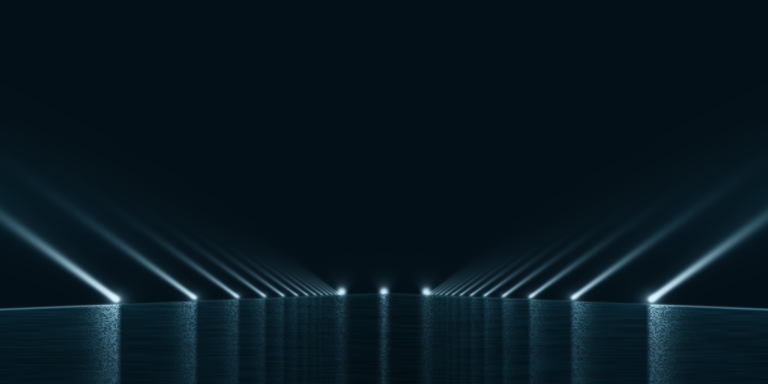
Reproduce this background procedurally as a Shadertoy shader.

```glsl
// Dark hall with two receding rows of slanted light beams over a glossy floor.

const int   BEAMS        = 13;
const float FIRST_FOOT   = 0.695;   // distance of the nearest foot from the axis
const float DEPTH_STEP   = 0.41;    // perspective spacing of the beams
const float HORIZON      = 0.238;
const float FOOT_SLOPE   = 0.027;
const float FLOOR_SLOPE  = 0.042;
const float FLARE_OFFSET = 0.110;   // far side lamps
const vec2  BEAM_DIR     = vec2(0.812, 0.584);

const vec3 NIGHT      = vec3(0.017, 0.062, 0.090);
const vec3 HAZE       = vec3(0.008, 0.036, 0.046);
const vec3 FLOOR_FAR  = vec3(0.030, 0.125, 0.165);
const vec3 FLOOR_NEAR = vec3(0.017, 0.078, 0.110);
const vec3 GLOW_DIM   = vec3(0.30, 0.60, 0.70);
const vec3 GLOW_HOT   = vec3(0.86, 0.90, 0.92);

float hash(vec2 p) {
    p = fract(p * vec2(0.1731, 0.2397));
    p += dot(p, p.yx + 31.7);
    return fract(p.x * p.y * 17.31);
}

float noise(vec2 p) {
    vec2 cell = floor(p), f = fract(p);
    f = f * f * (3.0 - 2.0 * f);
    float low  = mix(hash(cell), hash(cell + vec2(1, 0)), f.x);
    float high = mix(hash(cell + vec2(0, 1)), hash(cell + vec2(1, 1)), f.x);
    return mix(low, high, f.y);
}

float gauss(float d, float width) {
    d /= width;
    return exp(-d * d);
}

// A beam that widens and fades away from its foot, with a soft outer fan
float beam(vec2 p, float foot) {
    vec2 d = p - vec2(foot, HORIZON - FOOT_SLOPE * foot);
    float along = dot(d, BEAM_DIR);
    float across = dot(d, vec2(-BEAM_DIR.y, BEAM_DIR.x));
    float reach = max(along, 0.0);
    float width = 0.0012 + 0.0095 * foot + 0.026 * reach;
    float start = smoothstep(-0.012, 0.008, along);
    float core = gauss(across, width) * exp(-reach / (0.005 + 0.27 * foot));
    float fan = 0.06 * gauss(across - width, 2.6 * width) * exp(-reach / (0.65 * foot));
    float tip = 0.6 * exp(-length(d * vec2(0.9, 1.2)) / (0.019 * foot + 0.001));
    return (core + fan) * start + tip;
}

// A far lamp with a small fan of light above it
float flare(vec2 p, float x) {
    vec2 d = p - vec2(x, HORIZON + 0.001);
    float rise = max(d.y, 0.0);
    float fan = 0.55 * gauss(d.x, 0.010 + 0.55 * rise) * exp(-rise / 0.018);
    float lamp = 1.1 * exp(-dot(d, d) / 0.00011);
    return lamp + fan * smoothstep(-0.010, 0.002, d.y);
}

// Floor streak: crisp on the inner side, soft on the outer side
float streak(float x, float foot) {
    float u = x - foot;
    float inner = smoothstep(-0.004 - 0.016 * foot, 0.004, u);
    float outer = max(u, 0.0);
    float body = gauss(outer, 0.004 + 0.075 * foot);
    return inner * (0.8 * body + 0.2 * exp(-outer / (0.005 + 0.12 * foot)));
}

void mainImage(out vec4 fragColor, in vec2 fragCoord) {
    vec2 uv = fragCoord / iResolution.y;
    vec2 p = vec2(abs(uv.x - 0.5 * iResolution.x / iResolution.y), uv.y);
    float pixel = 1.0 / iResolution.y;
    float floorEdge = HORIZON - 0.002 - FLOOR_SLOPE * p.x;
    float depth = max(floorEdge - p.y, 0.0);
    float onFloor = smoothstep(-pixel, pixel, floorEdge - p.y);

    // Beams and their reflections
    float light = 0.0;
    float reflection = 0.0;
    for (int i = 0; i < BEAMS; i++) {
        float foot = FIRST_FOOT / (1.0 + DEPTH_STEP * float(i));
        float power = pow(foot / FIRST_FOOT, 0.75);
        light += 1.65 * power * beam(p, foot);
        reflection += 0.70 * power * power * streak(p.x, foot);
    }
    light += flare(p, 0.0) + flare(p, FLARE_OFFSET);
    reflection += 0.42 * gauss(p.x, 0.012) + 0.24 * gauss(p.x - FLARE_OFFSET, 0.015);

    // Fine floor grain and brushed horizontal streaks
    float grain = noise(uv * vec2(260.0, 300.0));
    float brushed = noise(uv * vec2(14.0, 240.0));
    reflection *= (0.28 + 0.72 * exp(-depth / 0.085)) * (0.6 + 0.8 * grain);

    // Bright rim where the floor meets the wall
    float rimPower = mix(0.09, 0.42, smoothstep(0.66, 0.74, p.x));
    float rim = rimPower * gauss(p.y - floorEdge, 0.0032);

    // Wall haze, darker under the beams and along the axis
    float hazeBand = gauss(p.y - 0.14 - 0.36 * p.x, 0.13);
    vec3 wall = NIGHT + HAZE * hazeBand * smoothstep(0.35, 1.0, p.x);
    vec3 ground = mix(FLOOR_NEAR, FLOOR_FAR, exp(-depth / 0.08));
    ground *= (0.82 + 0.36 * brushed) * mix(0.8, 1.05, smoothstep(0.0, 0.5, p.x));

    float glow = mix(light, reflection + 0.35 * light, onFloor) + rim;
    glow = 1.0 - exp(-glow * (1.0 + 0.6 * glow));
    vec3 color = mix(wall, ground, onFloor) + glow * mix(GLOW_DIM, GLOW_HOT, glow);
    fragColor = vec4(min(color, 1.0), 1.0);
}
```
